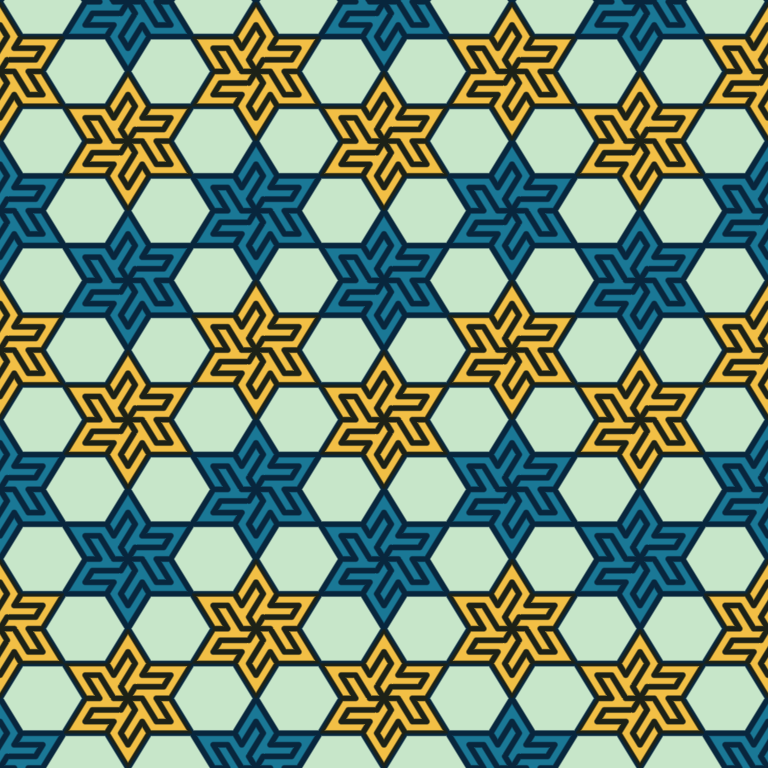
Write a WebGL 2 fragment shader that draws this pattern.

```glsl
#version 300 es
precision highp float;

uniform vec2 u_resolution;
out vec4 fragColor;

const float SQRT3 = 1.7320508;

// Position of a node on the skewed grid, three steps per side of an arm
vec2 node(float u, float v) {
  return vec2(u + 0.5 * v, 0.5 * SQRT3 * v) / (3.0 * SQRT3);
}

float segment(vec2 p, vec2 a, vec2 b) {
  vec2 ab = b - a;
  return length(p - a - ab * clamp(dot(p - a, ab) / dot(ab, ab), 0.0, 1.0));
}

// Nearest point of a rectangular lattice of star centres
vec2 nearestCentre(vec2 p, vec2 offset) {
  vec2 period = vec2(2.0 * SQRT3, 2.0);
  return offset + period * floor((p - offset) / period + 0.5);
}

// Distance to the dark lines of one arm: border and folded groove
float armLines(vec2 q) {
  float d = min(segment(q, node(0.0, 3.0), node(3.0, 3.0)),
                segment(q, node(3.0, 0.0), node(3.0, 3.0)));
  // Groove from the centre, around a finger, out to the notch
  d = min(d, segment(q, node(0.0, 0.0), node(0.0, 1.0)));
  d = min(d, segment(q, node(0.0, 1.0), node(2.0, 1.0)));
  d = min(d, segment(q, node(2.0, 1.0), node(2.0, 2.0)));
  d = min(d, segment(q, node(2.0, 2.0), node(0.0, 2.0)));
  d = min(d, segment(q, node(0.0, 2.0), node(0.0, 3.0)));
  // Spoke shared with the next arm
  d = min(d, segment(q, node(0.0, 0.0), node(1.0, 0.0)));
  return min(d, segment(q, node(2.0, 0.0), node(3.0, 0.0)));
}

void main() {
  // One unit is the radius of a star
  vec2 uv = gl_FragCoord.xy / u_resolution.y;
  vec2 p = vec2((uv.x - 1.0 / 6.0) * 6.0 * SQRT3, uv.y / 0.0907 - 1.0);
  float pixel = 1.0 / (0.0907 * u_resolution.y);

  // Two interleaved lattices, rows alternating in colour
  vec2 even = nearestCentre(p, vec2(0.0));
  vec2 odd = nearestCentre(p, vec2(SQRT3, 1.0));
  bool isEven = distance(p, even) < distance(p, odd);
  vec2 centre = isEven ? even : odd;
  float row = floor(centre.y * 0.5 + 0.25);
  float isBlue = step(0.5, mod(row, 2.0));

  // Turn every arm onto the first sixth of a circle
  vec2 q = p - centre;
  float turn = floor(atan(q.y, q.x) * 3.0 / 3.14159265) * 3.14159265 / 3.0;
  float c = cos(turn), s = sin(turn);
  q = vec2(c * q.x + s * q.y, c * q.y - s * q.x);

  // Positive outside the star
  float outside = max(q.y, 0.5 * (SQRT3 * q.x - q.y)) - 0.5;
  float lineMask = 1.0 - smoothstep(-pixel, pixel, armLines(q) - 0.0405);

  vec3 mint = vec3(0.78, 0.90, 0.79);
  vec3 navy = vec3(0.03, 0.15, 0.24);
  vec3 olive = vec3(0.11, 0.13, 0.09);
  vec3 band = mix(vec3(0.95, 0.75, 0.27), vec3(0.10, 0.47, 0.59), isBlue);
  vec3 ink = mix(mix(olive, navy, isBlue), navy, smoothstep(-0.02, 0.03, outside));

  vec3 colour = mix(band, mint, smoothstep(-pixel, pixel, outside));
  fragColor = vec4(mix(colour, ink, lineMask), 1.0);
}
```
